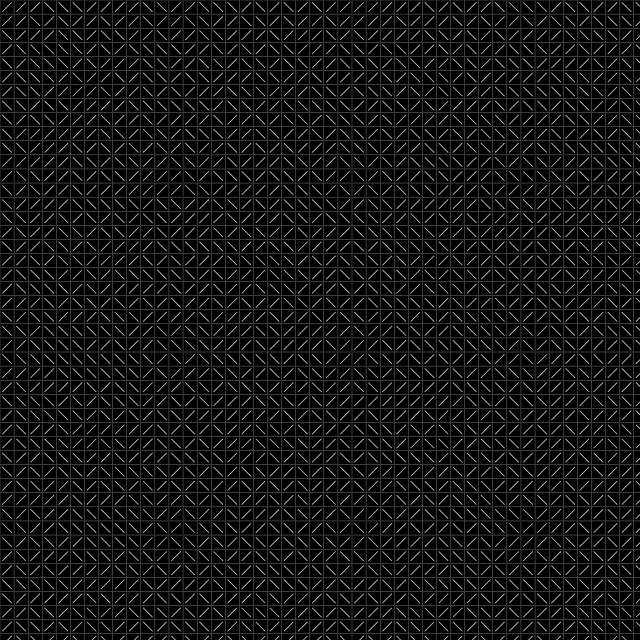
A Shadertoy shader for this pattern:

```glsl
const float CELLS = 45.4545;        // repeats across the canvas
const float GRID_WIDTH = 0.0227;    // widths and lengths in cells
const float SLASH_WIDTH = 0.0455;
const float SLASH_LENGTH = 0.95;
const vec3 BACKGROUND = vec3(0.005);
const vec3 GRID_COLOR = vec3(0.72);
const vec3 SLASH_COLOR = vec3(1.0);

float hash(vec2 p) {
    return fract(sin(dot(p, vec2(12.9898, 78.233))) * 43758.5453);
}

// Share of a pixel covered by a band of the given width, centred at distance 0
float bandCoverage(float dist, float width, float pixel) {
    float overlap = 0.5 * (width + pixel) - abs(dist);
    return clamp(overlap / pixel, 0.0, min(1.0, width / pixel));
}

// Thin rules on every cell border
float gridCoverage(vec2 local, float width, float pixel) {
    vec2 border = 0.5 - abs(local);
    float vertical = bandCoverage(border.x, width, pixel);
    float horizontal = bandCoverage(border.y, width, pixel);
    return max(vertical, horizontal);
}

// Diagonal stroke with square ends; direction is +1 or -1
float slashCoverage(vec2 local, float direction, vec2 size, float pixel) {
    vec2 p = vec2(local.x * direction, local.y);
    float along = (p.x + p.y) * inversesqrt(2.0);
    float across = (p.x - p.y) * inversesqrt(2.0);
    float ends = clamp((0.5 * size.x - abs(along)) / pixel + 0.5, 0.0, 1.0);
    return bandCoverage(across, size.y, pixel) * ends;
}

void mainImage(out vec4 fragColor, in vec2 fragCoord) {
    // Cells are counted from the top left corner
    float pixel = CELLS / iResolution.y;
    vec2 p = vec2(fragCoord.x, iResolution.y - fragCoord.y) * pixel;
    vec2 cell = floor(p);
    vec2 local = fract(p) - 0.5;

    // Each cell leans left or right at random
    float direction = hash(cell) < 0.5 ? -1.0 : 1.0;

    float grid = gridCoverage(local, GRID_WIDTH, pixel);
    float slash = slashCoverage(local, direction, vec2(SLASH_LENGTH, SLASH_WIDTH), pixel);

    vec3 color = mix(BACKGROUND, GRID_COLOR, grid);
    color = mix(color, SLASH_COLOR, slash);
    fragColor = vec4(color, 1.0);
}
```
